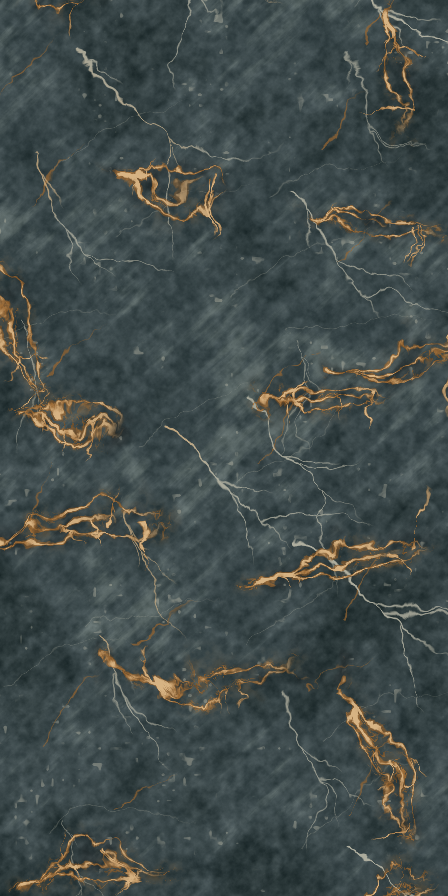
Write a Shadertoy shader that draws this texture.

```glsl
// Dark teal marble with ragged gold vein clusters and thin pale branching cracks.

const float PI = 3.14159;

const vec3 DEEP  = vec3(0.170, 0.220, 0.225);
const vec3 TEAL  = vec3(0.238, 0.290, 0.300);
const vec3 MIST  = vec3(0.370, 0.420, 0.410);
const vec3 PALE  = vec3(0.740, 0.730, 0.660);
const vec3 BROWN = vec3(0.350, 0.280, 0.180);
const vec3 RUST  = vec3(0.600, 0.400, 0.190);
const vec3 CREAM = vec3(0.860, 0.720, 0.530);

float hash(vec2 p) {
    vec3 q = fract(p.xyx * vec3(0.1031, 0.1030, 0.0973));
    q += dot(q, q.yzx + 33.33);
    return fract((q.x + q.y) * q.z);
}

float noise(vec2 p) {
    vec2 i = floor(p), f = fract(p);
    f = f * f * (3.0 - 2.0 * f);
    return mix(mix(hash(i), hash(i + vec2(1, 0)), f.x),
               mix(hash(i + vec2(0, 1)), hash(i + vec2(1, 1)), f.x), f.y);
}

// Matrix that takes a direction at this angle onto the x axis.
mat2 unturn(float angle) {
    float c = cos(angle), s = sin(angle);
    return mat2(c, -s, s, c);
}

float fbm(vec2 p) {
    float sum = 0.0, amp = 0.5;
    for (int i = 0; i < 5; i++) {
        sum += amp * noise(p);
        p = unturn(0.6) * p * 2.03 + 17.0;
        amp *= 0.5;
    }
    return sum / 0.97;
}

vec2 warp(vec2 p, float freq, float amount) {
    return p + amount * (vec2(fbm(p * freq), fbm(p * freq + 40.0)) - 0.5);
}

// Distance to a bowed strand (x) and position along it from 0 to 1 (y).
vec2 strand(vec2 p, vec2 start, float angle, float len, float bend) {
    vec2 q = unturn(angle) * (p - start);
    float t = clamp(q.x / len, 0.0, 1.0);
    return vec2(length(vec2(q.x - len * t, q.y - bend * sin(PI * t))), t);
}

// Coverage of a strand that thins and fades towards its end.
float stroke(vec2 s, float width, float taper, float soft) {
    float w = width * (1.0 - taper * s.y);
    return (1.0 - smoothstep(w - soft, w + soft, s.x)) * (1.0 - pow(s.y, 6.0));
}

// Jittered point inside cell i of a two-column grid.
vec2 scatter(int i, vec2 cell, float seed) {
    vec2 id = vec2(i % 2, i / 2);
    vec2 jitter = vec2(hash(id + seed), hash(id + seed + 9.0));
    return (id + jitter * 0.8) * cell;
}

// Pale crack: a long trunk with three side branches.
float crack(vec2 p, vec2 start, float angle, float len, float seed, float width, float soft) {
    float cover = stroke(strand(p, start, angle, len, 0.0), width, 0.5, soft);
    for (int k = 0; k < 3; k++) {
        float r = hash(vec2(seed, k));
        vec2 joint = start + len * (0.1 + 0.7 * r) * vec2(cos(angle), sin(angle));
        float side = (k % 2 == 0 ? 1.0 : -1.0) * (0.3 + 0.5 * r);
        vec2 s = strand(p, joint, angle + side, len * (0.25 + 0.4 * r), 0.0);
        cover = max(cover, 0.85 * stroke(s, width * 0.75, 0.5, soft));
    }
    return cover;
}

// Gold cluster of crossing strands and drips; returns core, rim and halo.
vec3 cluster(vec2 p, vec2 start, float angle, float len, float seed, float width, float soft) {
    vec2 dir = vec2(cos(angle), sin(angle));
    vec3 result = vec3(0.0);
    for (int k = -1; k <= 1; k++) {
        float r = hash(vec2(seed, k + 5));
        vec2 s = strand(p, start + dir * len * 0.3 * r * abs(float(k)), angle + 0.12 * (r - 0.5),
                        len * (1.0 - 0.4 * r), float(k) * (0.02 + 0.05 * r));
        float w = width * (k == 0 ? 1.1 : 0.75);
        float halo = exp(-s.x * s.x / 0.0006) * (k == 0 ? 1.0 : 0.6);
        result = max(result, vec3(stroke(s, w, 0.4, soft), stroke(s, w * 1.6 + 0.002, 0.4, soft), halo));
    }
    for (int k = 0; k < 4; k++) {
        float r = hash(vec2(seed + 3.0, k));
        vec2 joint = start + dir * len * (0.1 + 0.8 * r);
        vec2 s = strand(p, joint, angle + (k == 3 ? 1.1 : -0.9 - 0.8 * r), 0.04 + 0.08 * r, 0.01);
        result.xy = max(result.xy, vec2(stroke(s, width * 0.7, 0.6, soft), stroke(s, width, 0.6, soft)));
    }
    return result;
}

void mainImage(out vec4 fragColor, in vec2 fragCoord) {
    vec2 p = fragCoord / iResolution.x;
    float soft = 0.75 / iResolution.x;
    vec2 goldP = warp(warp(p, 5.0, 0.2), 26.0, 0.045);
    vec2 paleP = warp(warp(p, 6.0, 0.13), 30.0, 0.022);
    float breakup = 0.55 * noise(p * 17.0) + 0.45 * noise(p * 48.0);
    float grain = fbm(p * 60.0), mottle = fbm(warp(p, 9.0, 0.1) * 14.0 + 8.0);

    // Clouded stone with mottling, slanted scratches and fine grain
    float cloud = fbm(warp(p, 5.0, 0.2) * 3.5 + 3.0);
    float streak = fbm(unturn(0.75) * p * vec2(9.0, 60.0));
    vec3 color = mix(DEEP, TEAL, smoothstep(0.28, 0.51, 0.7 * cloud + 0.3 * mottle));
    color = mix(color, MIST, 0.75 * smoothstep(0.52, 0.70, 0.4 * cloud + 0.3 * streak + 0.3 * mottle));
    color += 0.17 * (grain - 0.5) + 0.07 * (streak - 0.5) + 0.06 * (mottle - 0.5);

    // Pale cracks falling to the right, and faint hairlines rising to the right
    float pale = 0.0, hair = 0.0, ochre = 0.0;
    for (int i = 0; i < 16; i++) {
        float seed = float(i), r = hash(vec2(seed, 31.0));
        float width = 0.0024 * (0.4 + breakup) * (0.7 + 0.6 * r);
        vec2 start = scatter(i, vec2(0.5, 0.27), 2.0) + vec2(0.0, 0.1);
        pale = max(pale, (0.6 + 0.4 * r) * crack(paleP, start, -1.5 + 0.9 * r, 0.2 + 0.22 * r, seed, width, soft));
        start = scatter(i, vec2(0.5, 0.26), 50.0) - vec2(0.1, 0.0);
        hair = max(hair, stroke(strand(paleP, start, 0.15 + 0.45 * r, 0.35, 0.02), 0.001, 0.5, soft));
        start = scatter(i, vec2(0.5, 0.27), 80.0);
        ochre = max(ochre, stroke(strand(paleP, start, 0.6 + 0.4 * r, 0.18, 0.0), 0.006 * breakup - 0.001, 0.5, soft));
    }

    // Gold clusters, mostly level, some steep
    vec3 gold = vec3(0.0);
    for (int i = 0; i < 14; i++) {
        float seed = float(i), r = hash(vec2(seed, 63.0));
        float angle = i % 5 == 3 ? -1.3 + 0.3 * r : 0.4 * r - 0.12;
        vec2 start = scatter(i, vec2(0.55, 0.30), 20.0) - vec2(0.1, 0.0);
        gold = max(gold, cluster(goldP, start, angle, 0.3 + 0.16 * r, seed, 0.0105 * breakup - 0.0018, soft));
    }
    float patches = smoothstep(0.44, 0.60, fbm(p * 11.0 + 60.0));
    float ridge = 1.0 - abs(2.0 * fbm(goldP * vec2(24.0, 42.0)) - 1.0);
    float flakes = smoothstep(0.3, 0.7, gold.z) * patches * smoothstep(0.92, 0.98, ridge);
    float specks = smoothstep(0.80, 0.92, noise(p * 85.0)) * smoothstep(0.55, 0.68, mottle);

    // Layers from shadow to bright vein cores
    color *= 1.0 - 0.35 * gold.z * (1.0 - patches) * smoothstep(0.3, 0.6, mottle);
    color = mix(color, BROWN, 0.55 * gold.z * patches * smoothstep(0.38, 0.6, grain));
    color = mix(color, PALE, max(0.28 * hair, 0.4 * specks));
    color = mix(color, RUST, 0.7 * ochre);
    vec3 paleTint = mix(PALE, CREAM, smoothstep(0.55, 0.8, noise(p * 3.0 + 5.0)));
    color = mix(color, paleTint, 0.9 * pale);
    color = mix(color, RUST * (0.55 + 0.8 * grain), max(0.75 * gold.y, 0.8 * flakes));
    vec3 goldTint = mix(RUST, CREAM, smoothstep(0.3, 0.6, 0.5 * grain + 0.5 * breakup));
    color = mix(color, goldTint, 0.95 * gold.x);
    fragColor = vec4(clamp(color, 0.0, 1.0), 1.0);
}
```
